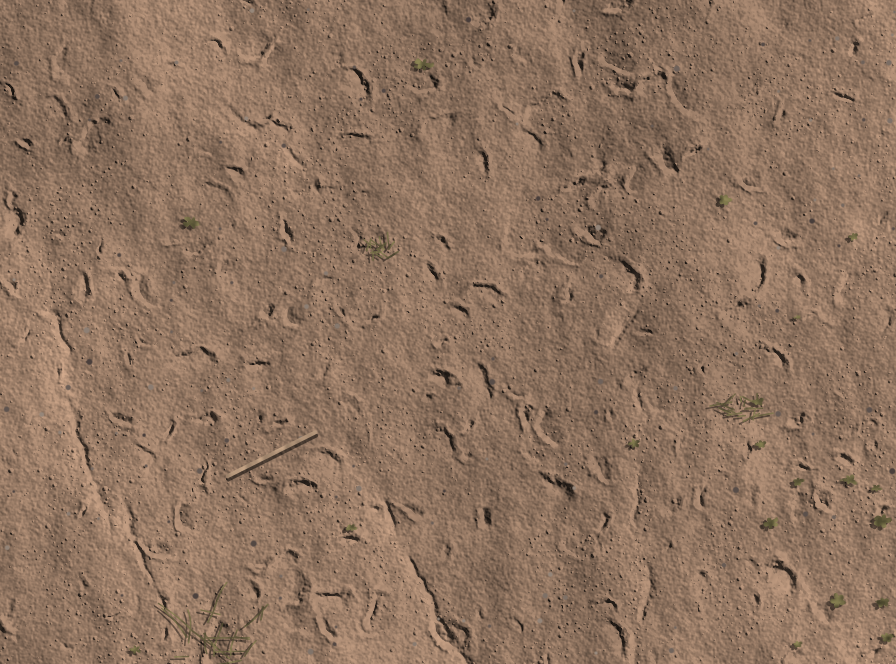
This texture is drawn by a Shadertoy shader. Its source:

```glsl
// Trodden damp sand in low sunlight, with rills, footprints, pebbles and weeds.
// A height field of noise, crumbs, grooves and dents is lit by its slope toward
// the sun; stones, rosettes, grass blades and a twig are laid on top.
#define SAND vec3(0.578, 0.467, 0.386)
#define LEAF vec3(0.42, 0.40, 0.25)
#define TWIG vec3(0.72, 0.60, 0.49)
#define SUN vec2(0.83, 0.56)
#define RELIEF 0.75
#define GRAIN_SCALE 225.0
#define PRINT_CELL 0.068
#define PRINT_DEPTH 0.0085
#define WEED_CELL 0.062

vec3 hash3(vec2 p) {
    vec3 q = fract(p.xyx * vec3(0.1031, 0.1030, 0.0973));
    q += dot(q, q.yxz + 33.33);
    return fract((q.xxy + q.yzz) * q.zyx);
}
float noise(vec2 p) {
    vec2 i = floor(p), f = smoothstep(0.0, 1.0, p - i), e = vec2(1, 0);
    return mix(mix(hash3(i).x, hash3(i + e).x, f.x),
        mix(hash3(i + e.yx).x, hash3(i + 1.0).x, f.x), f.y);
}
float fbm(vec2 p) {
    float sum = 0.0;
    for (float amp = 0.5; amp > 0.05; amp *= 0.5, p = mat2(1.6, 1.2, -1.2, 1.6) * p + 7.3)
        sum += amp * noise(p);
    return sum;
}
mat2 turn(float a) { return mat2(cos(a), sin(a), -sin(a), cos(a)); }

// Rills: x at the bottom, lean, lowest y, highest y
const vec4 RILLS[6] = vec4[6](
    vec4(0.22, -0.25, -0.1, 0.60), vec4(0.235, -0.2, 0.10, 0.28), vec4(0.70, -0.55, -0.1, 0.36),
    vec4(0.96, 0.02, -0.1, 0.45), vec4(0.765, 0.34, 0.42, 0.66), vec4(1.29, -1.13, 0.72, 0.87));
// Groove depth and the pale silt beside it
vec2 rills(vec2 p) {
    vec2 result = vec2(0.0);
    float wiggle = 0.05 * (noise(p * 9.0) - 0.5) + 0.02 * (fbm(p * 40.0) - 0.5);
    for (int i = 0; i < 6; i++) {
        vec4 r = RILLS[i];
        float d = (p.x - r.x - r.y * p.y + wiggle) / sqrt(1.0 + r.y * r.y);
        float span = smoothstep(r.z, r.z + 0.06, p.y) * smoothstep(r.w, r.w - 0.08, p.y);
        float broken = smoothstep(0.25, 0.6, noise(p * 22.0 + float(i) * 5.0));
        result += span * vec2(broken * exp(-d * d / 0.00002), exp(-pow((d + 0.013) / 0.016, 2.0)));
    }
    return result;
}
// Scattered lopsided dents with crumbled rims
float prints(vec2 p) {
    p += 0.026 * (vec2(fbm(p * 36.0), fbm(p * 36.0 + 19.0)) - 0.47);
    float h = 0.0;
    for (int k = 0; k < 9; k++) {
        vec2 id = floor(p / PRINT_CELL) + vec2(k % 3 - 1, k / 3 - 1);
        vec3 a = hash3(id + 41.0), b = hash3(id + 97.0);
        vec2 q = turn(b.x * 6.28) * (p - (id + 0.1 + 0.8 * a.xy) * PRINT_CELL);
        float size = mix(0.004, 0.021, b.y * b.y), d = length(q * vec2(1.0, 0.65)) - size;
        float dent = 0.35 * exp(-pow((d - 0.006) / 0.004, 2.0)) - smoothstep(0.003, -0.004, d);
        h += step(0.25, a.z) * mix(0.2, 1.0, b.z) * dent * smoothstep(-size, size, q.x);
    }
    return h * smoothstep(0.2, 0.5, noise(p * 26.0 + 3.0));
}
// Round crumbs, one per turned cell, kept where zone is high
float crumbs(vec2 p, float size, float zone) {
    p = turn(size * 90.0) * p / size;
    vec3 a = hash3(floor(p) + 131.0);
    float r = 0.12 + 0.22 * a.z * a.z, d = length(fract(p) - 0.36 - 0.28 * a.xy) / r;
    return step(fract(a.z * 17.0), zone) * r * size * smoothstep(1.0, 0.2, d);
}
float sandHeight(vec2 p) {
    vec2 g = turn(0.6) * p * GRAIN_SCALE;
    float zone = 0.06 + 0.4 * smoothstep(0.45, 0.75, noise(p * 12.0 + 8.0));
    zone += 0.6 * smoothstep(0.03, 0.0, abs(p.x - 0.965)) * smoothstep(0.42, 0.35, p.y);
    float h = 0.036 * fbm(p * vec2(6.0, 4.0)) + 0.0045 * fbm(p * 27.0);
    h += 0.0009 * noise(g) + 0.0005 * noise(turn(0.9) * g * 1.6);
    h += 0.55 * (crumbs(p, 0.009, zone) + crumbs(p, 0.014, zone * 0.6));
    return h + PRINT_DEPTH * prints(p) - 0.004 * rills(p).x;
}
float segment(vec2 p, vec2 a, vec2 b) {
    return length(p - mix(a, b, clamp(dot(p - a, b - a) / dot(b - a, b - a), 0.0, 1.0)));
}
// Rosettes crowding to the lower right, and clumps of blades (x, y, reach)
const vec3 CLUMPS[3] = vec3[3](vec3(0.34, 0.04, 0.09), vec3(1.12, 0.38, 0.04), vec3(0.57, 0.62, 0.03));
float plants(vec2 p) {
    vec2 id = floor(p / WEED_CELL), c = (id + 0.5) * WEED_CELL;
    vec3 a = hash3(id + 211.0), b = hash3(id + 307.0);
    float crowd = 0.025 + 0.3 * smoothstep(0.95, 1.15, c.x) * smoothstep(0.62, 0.5, c.y);
    vec2 q = p - c - (a.xy - 0.5) * WEED_CELL * 0.5;
    float ragged = 0.3 + 0.5 * abs(cos(atan(q.y, q.x) * 2.5 + b.x * 6.0)) + 0.6 * noise(p * 170.0);
    float d = length(q * vec2(0.8, 1.1)) - mix(0.004, 0.010, b.y) * ragged;
    float cover = step(a.z, crowd) * smoothstep(0.0015, -0.0015, d);
    p.x += 0.004 * sin(p.y * 70.0);
    for (int k = 0; k < 54; k++) {
        vec3 s = CLUMPS[k % 3], r = hash3(vec2(k, 401)), t = hash3(vec2(k, 503));
        vec2 root = s.xy + (r.xy - 0.5) * s.z * vec2(1.3, 0.8);
        vec2 tip = root + s.z * mix(0.2, 0.8, r.z) * vec2(cos(t.x * 3.4), sin(t.x * 3.4));
        cover = max(cover, 0.85 * smoothstep(0.0021, 0.0003, segment(p, root, tip)));
    }
    return cover;
}
float twig(vec2 p) {
    return smoothstep(0.004, 0.002, segment(p, vec2(0.343, 0.283), vec2(0.475, 0.349)));
}
void mainImage(out vec4 fragColor, in vec2 fragCoord) {
    vec2 p = fragCoord / iResolution.y, e = 0.001 * SUN;
    // Sunlit sand with broad damp and dry patches
    float slope = (sandHeight(p - e) - sandHeight(p + e)) / 0.002;
    float light = 0.73 + RELIEF * clamp(slope, -0.28, 0.24) - 1.0 * clamp(-slope - 0.28, 0.0, 0.5);
    light += 0.42 * fbm(p * vec2(3.0, 2.0) + 2.0) + 0.14 * fbm(p * 11.0) + 0.13 * rills(p).y;
    vec3 color = SAND * (light + 0.16 * (noise(turn(0.4) * p * 250.0) - 0.5));
    // Pebbles
    vec2 id = floor(p / 0.04);
    vec3 a = hash3(id + 601.0), b = hash3(id + 701.0);
    float d = length(p - (id + 0.25 + 0.5 * a.xy) * 0.04) - mix(0.002, 0.0045, b.x * b.x);
    vec3 stone = mix(vec3(0.27, 0.23, 0.22), vec3(0.60, 0.54, 0.49), b.y);
    color = mix(color, stone, step(a.z, 0.15) * smoothstep(0.0015, -0.0015, d));
    // Plants and twig over their cast shadows
    color *= 1.0 - 0.5 * max(plants(p + 0.007 * SUN), twig(p + vec2(-0.001, 0.005)));
    color = mix(color, LEAF * (0.6 + 0.75 * noise(p * 130.0)), 0.9 * plants(p));
    color = mix(color, TWIG * (0.8 + 0.3 * noise(p * 120.0)), twig(p));
    fragColor = vec4(clamp(color, 0.0, 1.0), 1.0);
}
```
